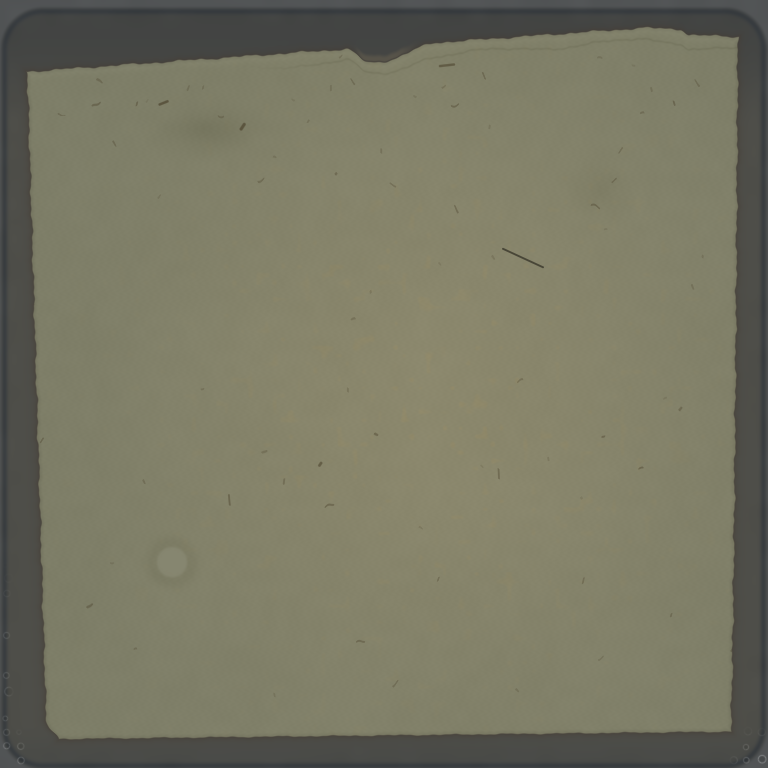
A three.js fragment shader for this texture:

```glsl
// Worn square of pale olive cloth lying in a dark grey tray with rounded corners.
varying vec2 vUv;

vec2 hash2(vec2 p) {
  return fract(sin(vec2(dot(p, vec2(127.1, 311.7)), dot(p, vec2(269.5, 183.3)))) * 4375.85);
}

// Distance to the segment from a to b
float segment(vec2 p, vec2 a, vec2 b) {
  vec2 ab = b - a;
  return length(p - a - ab * clamp(dot(p - a, ab) / dot(ab, ab), 0.0, 1.0));
}

// Soft stroke of the given half width
float stroke(vec2 p, vec2 a, vec2 b, float width) {
  return 1.0 - smoothstep(width * 0.4, width + 0.0012, segment(p, a, b));
}

float blob(vec2 p, vec2 centre, vec2 size) {
  vec2 q = (p - centre) / size;
  return exp(-dot(q, q));
}

float roundBox(vec2 p, vec2 halfSize, float radius) {
  vec2 q = abs(p) - halfSize + radius;
  return length(max(q, 0.0)) + min(max(q.x, q.y), 0.0) - radius;
}

float ragged(float t) {
  return 0.0008 * (sin(t * 83.0) + 0.7 * sin(t * 197.0 + 1.3) + 0.5 * sin(t * 431.0 + 2.1));
}

// Cellular scatter of short, randomly turned fibres
float fibres(vec2 p, float cells, float chance) {
  float ink = 0.0;
  for (int j = -1; j <= 1; j++) {
    for (int i = -1; i <= 1; i++) {
      vec2 cell = floor(p * cells) + vec2(float(i), float(j));
      vec2 place = hash2(cell);
      vec2 trait = hash2(cell + 37.0);
      vec2 centre = (cell + place) / cells;
      float angle = trait.y * 6.28;
      vec2 reach = vec2(cos(angle), sin(angle)) * (0.001 + 0.006 * place.x * place.y);
      float bend = 0.0015 * sin(p.x * 400.0 + angle);
      float mark = stroke(p + vec2(0.0, bend), centre - reach, centre + reach, 0.0009);
      ink = max(ink, mark * step(trait.x, chance) * (0.35 + 0.65 * place.y));
    }
  }
  return ink;
}

// Cell noise blended into a soft mottle
float mottle(vec2 p) {
  vec2 c = floor(p);
  vec2 f = smoothstep(0.0, 1.0, fract(p));
  float low = mix(hash2(c).x, hash2(c + vec2(1.0, 0.0)).x, f.x);
  float high = mix(hash2(c + vec2(0.0, 1.0)).x, hash2(c + 1.0).x, f.x);
  return mix(low, high, f.y) - 0.5;
}

void main() {
  vec2 p = vUv;

  // Cloth outline: four slanted, frayed sides and a notch in the top
  float left = 0.033 + 0.029 * (1.0 - p.y) + 0.016 * (1.0 - smoothstep(0.036, 0.062, p.y)) + ragged(p.y);
  float right = 0.949 + 0.012 * sqrt(max(p.y, 0.0)) + ragged(p.y + 3.0);
  float bottom = 0.037 + 0.011 * p.x + 0.6 * ragged(p.x + 7.0);
  float brim = 0.904 + 0.071 * p.x - 0.11 * max(p.x - 0.84, 0.0)
    - 0.007 * smoothstep(0.885, 0.898, p.x) + ragged(p.x + 5.0);
  float notch = 0.02 * smoothstep(0.45, 0.482, p.x) * (1.0 - smoothstep(0.495, 0.57, p.x));
  float top = brim - notch;
  float inside = min(min(p.x - left, right - p.x), min(top - p.y, p.y - bottom));

  // Tray floor, darker above the cloth, with a bluish rim
  vec3 color = mix(vec3(0.305, 0.305, 0.285), vec3(0.262, 0.268, 0.262), smoothstep(0.82, 0.96, p.y));
  color = mix(color, vec3(0.285, 0.29, 0.278), 1.0 - smoothstep(0.0, 0.06, p.y));
  float rim = roundBox(p - vec2(0.5, 0.494), vec2(0.494, 0.491), 0.05);
  color = mix(color, vec3(0.32, 0.33, 0.335), smoothstep(0.0, 0.008, rim));
  color = mix(color, vec3(0.20, 0.22, 0.24), 0.75 * exp(-pow(rim / 0.004, 2.0)));
  color += 0.015 * mottle(p * 45.0) * smoothstep(-0.03, 0.0, rim);

  // Small bubbles gathered at the lower corners
  vec2 cell = floor(p * 55.0);
  vec2 seed = hash2(cell);
  float ring = length(fract(p * 55.0) - 0.35 - 0.3 * seed) - 0.14 - 0.16 * seed.x;
  float corner = (1.0 - smoothstep(0.01, 0.06, p.y)) * smoothstep(0.44, 0.49, abs(p.x - 0.5));
  corner = max(corner, 0.5 * (1.0 - smoothstep(0.008, 0.02, p.x)) * (1.0 - smoothstep(0.15, 0.28, p.y)));
  color += corner * step(0.4, seed.y) * (0.14 * exp(-pow(ring / 0.06, 2.0)) - 0.04 * step(ring, 0.0));

  // Brown contact shadow, and the folded underside in the notch
  color = mix(color, vec3(0.27, 0.235, 0.20), 0.6 * exp(-max(-inside, 0.0) / 0.004));
  float flap = smoothstep(0.0, 0.003, p.y - top) * (1.0 - smoothstep(0.005, 0.012, p.y - top));
  color = mix(color, vec3(0.37, 0.35, 0.30), 0.7 * flap * smoothstep(0.004, 0.018, notch));

  // Cloth shading: warm middle, greener towards the sides
  float warmth = exp(-1.5 * dot((p - vec2(0.57, 0.48)) * vec2(1.1, 1.0), (p - vec2(0.57, 0.48)) * vec2(1.1, 1.0)) / 0.25);
  vec3 cloth = mix(vec3(0.487, 0.490, 0.405), vec3(0.545, 0.531, 0.426), warmth);
  cloth += 0.008 * mottle(p * 9.0) + 0.008 * mottle(p * 60.0);
  cloth += 0.004 * sin(p.x * 640.0 + 1.5 * sin(p.y * 500.0)) * sin(p.y * 700.0);
  cloth += vec3(0.02, 0.006, -0.012) * smoothstep(0.25, 0.5, mottle(p * 95.0)) * warmth;

  // Creases below the top edge and grey stains
  float crease = top - p.y - 0.016 - 0.003 * sin(p.x * 37.0);
  cloth -= 0.03 * exp(-pow(crease / 0.0015, 2.0)) * smoothstep(0.3, 0.45, p.x);
  cloth += 0.018 * (1.0 - smoothstep(0.0, 0.014, top - p.y));
  cloth -= 0.035 * blob(p, vec2(0.27, 0.83), vec2(0.05, 0.025)) + 0.02 * blob(p, vec2(0.78, 0.755), vec2(0.03));

  // Pale round spot with a faint halo
  float spot = length(p - vec2(0.224, 0.268));
  cloth -= 0.022 * exp(-pow((spot - 0.025) / 0.010, 2.0));
  cloth = mix(cloth, vec3(0.53, 0.53, 0.445), 0.8 * (1.0 - smoothstep(0.017, 0.022, spot)));

  // Fibres, denser near the top, then the larger flecks and one dark hair
  float dirt = 0.45 * fibres(p, 23.0, 0.13 + 0.3 * smoothstep(0.78, 0.9, p.y));
  dirt = max(dirt, 0.7 * stroke(p, vec2(0.314, 0.832), vec2(0.318, 0.838), 0.002));
  dirt = max(dirt, 0.7 * stroke(p, vec2(0.208, 0.864), vec2(0.218, 0.868), 0.0015));
  dirt = max(dirt, 0.6 * stroke(p, vec2(0.573, 0.914), vec2(0.591, 0.916), 0.0014));
  dirt = max(dirt, 0.6 * stroke(p, vec2(0.416, 0.394), vec2(0.418, 0.397), 0.0017));
  cloth = mix(cloth, vec3(0.30, 0.265, 0.18), dirt);
  cloth = mix(cloth, vec3(0.24, 0.23, 0.18), 0.85 * stroke(p, vec2(0.655, 0.676), vec2(0.707, 0.652), 0.0009));

  cloth *= 0.94 + 0.06 * smoothstep(0.0, 0.006, inside);
  gl_FragColor = vec4(mix(color, cloth, smoothstep(-0.0012, 0.0012, inside)), 1.0);
}
```
